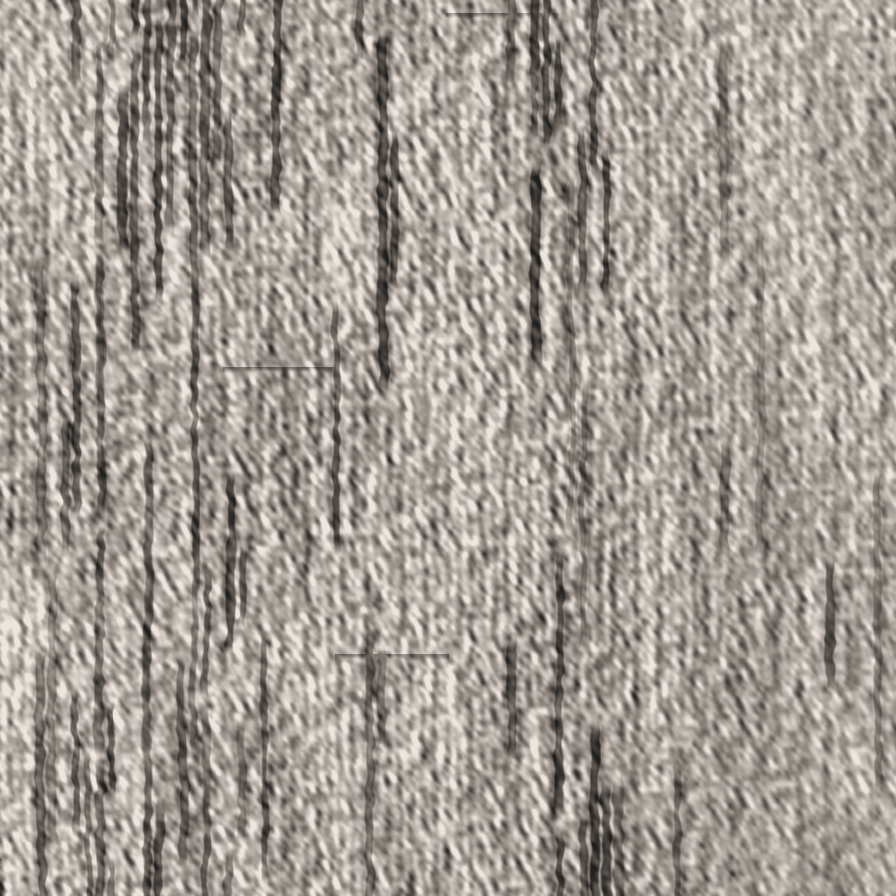
Give the GLSL for this texture, as a three.js fragment shader.

```glsl
#define RIBS 76.0
#define GRAIN_SCALE vec2(125.0, 84.0)
#define GRAIN_DEPTH 0.42
#define FIBRE_DEPTH 0.28
#define RIB_DEPTH 0.065
#define STREAK_DEPTH 0.40
#define SLANT 0.55
#define BASE_TONE 0.645
#define WARMTH vec3(0.03, 0.0, -0.03)

varying vec2 vUv;

float hash(vec2 p) {
  vec3 q = fract(p.xyx * 0.1031);
  q += dot(q, q.yzx + 33.33);
  return fract((q.x + q.y) * q.z);
}

float noise(vec2 p) {
  vec2 i = floor(p);
  vec2 f = fract(p);
  f = f * f * (3.0 - 2.0 * f);
  float low = mix(hash(i), hash(i + vec2(1.0, 0.0)), f.x);
  float high = mix(hash(i + vec2(0.0, 1.0)), hash(i + vec2(1.0, 1.0)), f.x);
  return mix(low, high, f.y);
}

float bell(float x, float centre, float width) {
  float d = (x - centre) / width;
  return exp(-d * d);
}

// Staggered blocks: xy is the cell, z the distance to its top edge
vec3 block(vec2 p) {
  float column = floor(p.x * 8.0);
  float y = p.y * 2.7 + hash(vec2(column, 71.0));
  return vec3(column, floor(y), (1.0 - fract(y)) / 2.7);
}

// Chance that a strand is dark, clustered in bands and blocks
float streakChance(vec2 p) {
  float bands = 0.028 + 0.20 * bell(p.x, 0.17, 0.10)
              + 0.06 * bell(p.x, 0.41, 0.05) + 0.11 * bell(p.x, 0.62, 0.09);
  float fill = hash(block(p).xy + 19.0);
  return bands * mix(0.15, 1.6, fill) * smoothstep(0.0, 0.07, p.x);
}

// Dark strands of random length, each lying in one rib column
float streaks(vec2 p, float ragged) {
  float x = p.x * RIBS;
  float column = floor(x);
  float across = abs(fract(x) - 0.5);
  float dark = 0.0;
  for (int i = 0; i < 3; i++) {
    float layer = float(i) * 113.0;
    float size = mix(0.10, 0.42, hash(vec2(column, layer + 3.0)));
    float y = p.y / size + 9.0 * hash(vec2(column, layer + 7.0));
    float segment = floor(y);
    float along = fract(y);
    vec2 id = vec2(column + layer, segment + 41.0);
    vec2 centre = vec2((column + 0.5) / RIBS, p.y + (0.5 - along) * size);
    float present = step(hash(id), streakChance(centre));
    float ends = smoothstep(0.0, 0.02, min(along, 1.0 - along) * size + ragged * 0.012);
    float width = mix(0.36, 0.52, hash(id + 57.0));
    float body = 1.0 - smoothstep(width - 0.24, width, across + ragged * 0.16);
    dark = max(dark, present * ends * body * mix(0.55, 1.0, hash(id + 23.0)));
  }
  return dark;
}

void main() {
  vec2 p = vUv;

  // Slanted tufts, lit from the upper left
  vec2 slanted = vec2(p.x + SLANT * p.y, p.y) * GRAIN_SCALE;
  float tuft = noise(slanted);
  float relief = tuft - noise(slanted + vec2(-0.75, 0.35));
  float fibre = noise(vec2(p.x + 0.3 * p.y, p.y) * vec2(200.0, 160.0) + 37.0) - 0.5;

  // Ribs and strands wander slightly
  vec2 woven = p;
  woven.x += 0.005 * (noise(p * vec2(5.0, 9.0)) - 0.5);
  woven.x += 0.004 * (noise(p * vec2(60.0, 75.0) + 11.0) - 0.5);
  float ribbed = smoothstep(0.25, 0.7, noise(p * vec2(7.0, 2.5) + 5.0));
  ribbed = max(ribbed, 1.0 - smoothstep(0.05, 0.12, p.x));
  float rib = -cos(6.2832 * woven.x * RIBS) * mix(0.25, 1.2, ribbed);
  float strand = noise(vec2(woven.x * RIBS, p.y * 7.0)) - 0.5;
  float cloud = noise(p * vec2(6.0, 4.0) + 83.0) - 0.5;

  // Dark strands and a few short seams at block tops
  float dark = streaks(woven, tuft - 0.5);
  vec3 cell = block(woven);
  float seam = 1.0 - smoothstep(0.003, 0.010, cell.z + 0.004 * tuft);
  seam *= step(0.78, hash(cell.xy + 47.0)) * (1.0 - smoothstep(0.55, 0.7, p.x));
  dark = max(dark, 0.65 * seam);

  // Texture flattens inside the dark yarn
  float surface = GRAIN_DEPTH * relief + FIBRE_DEPTH * fibre
                + RIB_DEPTH * rib + 0.20 * strand;
  surface *= mix(1.0, 0.55, dark);
  float softness = mix(1.0, 0.82, smoothstep(0.6, 0.9, p.x));
  float tone = BASE_TONE + surface * softness + 0.09 * cloud;
  tone -= STREAK_DEPTH * dark * softness;
  tone = clamp(tone, 0.12, 0.90);

  vec3 colour = vec3(tone) + WARMTH * smoothstep(0.05, 0.45, tone);
  gl_FragColor = vec4(colour, 1.0);
}
```
